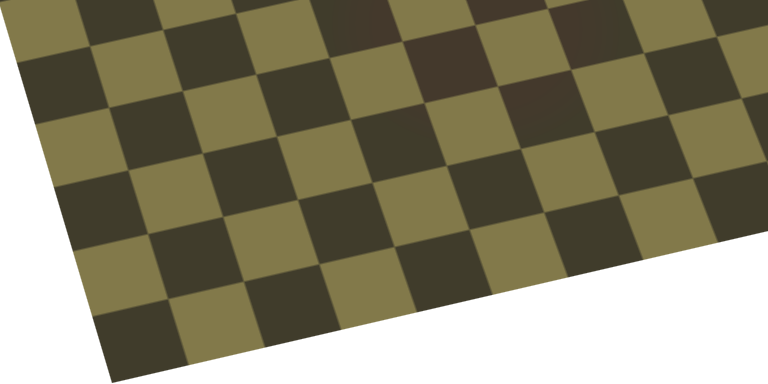
Write a Shadertoy shader that draws this pattern.

```glsl
// Tilted olive checkerboard in mild perspective on white, with a faint brown stain.

// Solves the perspective projection for board coordinates, one unit per square.
vec2 boardCoords(vec2 uv) {
    vec2 columnStep = vec2(0.2004, 0.0463) - 0.00166 * uv;
    vec2 rowStep = vec2(-0.0492, 0.1747) - 0.0095 * uv;
    return inverse(mat2(columnStep, rowStep)) * (uv - vec2(0.2917, 0.0026));
}

void mainImage(out vec4 fragColor, in vec2 fragCoord) {
    vec2 board = boardCoords(fragCoord / iResolution.y);
    vec2 footprint = fwidth(board);

    // Soft square waves, held constant at the outer border
    vec2 seam = max(0.75 * footprint, vec2(0.016));
    vec2 wave = clamp(sin(3.14159 * max(board, 0.1)) / (3.14159 * seam), -1.0, 1.0);
    float darkSquare = 0.5 + 0.5 * wave.x * wave.y;

    // Brown tint on the dark squares
    float stain = 1.0 - smoothstep(1.3, 2.1, distance(board, vec2(6.0, 4.0)));
    vec3 dark = mix(vec3(0.25, 0.235, 0.17), vec3(0.265, 0.225, 0.172), stain);
    vec3 color = mix(vec3(0.51, 0.475, 0.29), dark, darkSquare);

    // White beyond the two visible borders
    vec2 inside = clamp(board / footprint + 0.5, 0.0, 1.0);
    fragColor = vec4(mix(vec3(1.0), color, inside.x * inside.y), 1.0);
}
```
